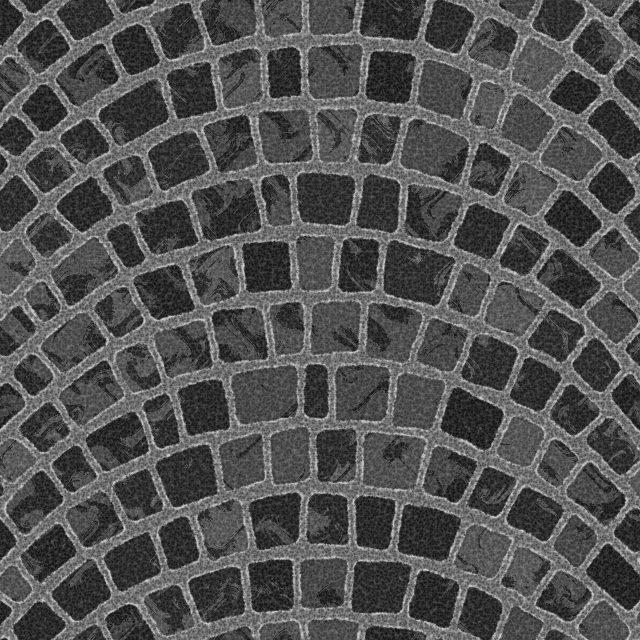
Reproduce this texture procedurally as a Shadertoy shader.

```glsl
const float ROWS = 10.0;            // arcs from bottom to top
const float STONES = 14.0;          // stones along one arc
const float ARC_RADIUS = 0.664;
const float ROW_PHASE = 0.039;      // height of the lowest joint at mid width
const float SIDE_JOINT = 0.0055;    // half widths of the joints
const float ROW_JOINT = 0.0065;
const float CORNER = 0.011;
const float WIDTH_JITTER = 0.46;
const float SIDE_TILT = 0.26;
const float EDGE_WOBBLE = 0.0022;
const float RIM_WIDTH = 0.0021;
const float PATCH_SCALE = 50.0;
const float GRAIN_SCALE = 150.0;
const vec3 DARK_STONE = vec3(0.185);
const vec3 WORN_STONE = vec3(0.335);
const vec3 JOINT_SAND = vec3(0.45);
const vec3 RIM_LIGHT = vec3(0.80);

float hash(vec2 p) {
    return fract(sin(dot(p, vec2(127.1, 311.7))) * 43758.5);
}

// Distance to the nearest of the scattered points
float cellular(vec2 p) {
    vec2 cell = floor(p);
    float nearest = 2.0;
    for (int y = -1; y <= 1; y++)
    for (int x = -1; x <= 1; x++) {
        vec2 c = cell + vec2(x, y);
        vec2 site = c + vec2(hash(c), hash(c + 57.3));
        nearest = min(nearest, distance(p, site));
    }
    return nearest;
}

// Rotated sines, each layer bending the next
float layeredSines(vec2 p) {
    const mat2 turn = mat2(0.8, 0.6, -0.6, 0.8);
    float sum = 0.0, amplitude = 0.5;
    for (int i = 0; i < 6; i++) {
        p += 0.9 * sin(p.yx * 1.3 + float(i));
        sum += amplitude * sin(p.x) * cos(p.y);
        p = turn * p * 1.75 + 2.3;
        amplitude *= 0.68;
    }
    return sum;
}

// Position of a side joint along the arc, in stones
float sideJoint(float index, float row, float height) {
    vec2 id = vec2(mod(index, STONES), row);
    return index + WIDTH_JITTER * (hash(id + 3.7) - 0.5)
         + SIDE_TILT * (hash(id + 21.3) - 0.5) * height;
}

// Depth inside a rounded stone; negative in the joints
float stoneDepth(vec2 toSides) {
    vec2 q = CORNER - toSides;
    return CORNER - length(max(q, 0.0)) - min(max(q.x, q.y), 0.0);
}

void mainImage(out vec4 fragColor, in vec2 fragCoord) {
    vec2 uv = fragCoord / iResolution.xy;
    float pixel = 1.0 / iResolution.y;

    // Uneven stone outlines
    vec2 wobble = vec2(layeredSines(uv * 75.0), layeredSines(uv * 75.0 + 19.0));
    vec2 pos = uv + EDGE_WOBBLE * wobble;

    // Rows are equal arcs stacked upwards
    float dx = clamp(pos.x - 0.5, -0.52, 0.52);
    float rise = sqrt(ARC_RADIUS * ARC_RADIUS - dx * dx);
    float slopeCos = rise / ARC_RADIUS;
    float level = (pos.y + ARC_RADIUS - rise - ROW_PHASE) * ROWS;
    float row = mod(floor(level), ROWS);
    float height = fract(level) - 0.5;

    // Side joints point to the centre of the row's own arc
    float pitch = 2.0 * ARC_RADIUS * asin(0.5 / ARC_RADIUS) / STONES;
    float angle = atan(dx, rise + height / ROWS);
    float along = angle * ARC_RADIUS / pitch + hash(vec2(row, 8.1));
    float index = floor(along);
    if (along < sideJoint(index, row, height)) index -= 1.0;
    else if (along > sideJoint(index + 1.0, row, height)) index += 1.0;
    float left = along - sideJoint(index, row, height);
    float right = sideJoint(index + 1.0, row, height) - along;
    vec2 id = vec2(mod(index, STONES), row);

    // Each stone is set slightly crooked and has its own height
    float crooked = 0.09 * (hash(id + 41.0) - 0.5) * (left - right);
    float shrink = 0.05 * hash(id + 63.0);
    float upDown = (0.5 - abs(height + crooked) - shrink) * slopeCos / ROWS;
    vec2 toSides = vec2(min(left, right) * pitch - SIDE_JOINT, upDown - ROW_JOINT);
    float depth = stoneDepth(toSides);

    // Fine grain, centred on zero
    float grain = cellular(uv * GRAIN_SCALE) + cellular(uv * GRAIN_SCALE * 1.8) - 0.92;

    // Worn patches, from few to whole stones
    float wear = 1.5 * (hash(id + 11.9) - 0.55);
    float blotch = layeredSines(uv * PATCH_SCALE + 30.0 * hash(id + 5.5));
    float worn = smoothstep(-0.06, 0.1, blotch + wear);
    vec3 stone = mix(DARK_STONE, WORN_STONE, worn);
    stone *= 0.88 + 0.24 * hash(id + 77.0);
    stone += 0.16 * grain;
    stone *= mix(0.82, 1.0, smoothstep(0.0, 0.007, depth));

    // Sandy joints with a broken pale rim along the stones
    vec3 joint = JOINT_SAND + 0.26 * grain;
    vec3 color = mix(joint, stone, smoothstep(-pixel, pixel, depth));
    float rim = exp(-pow((depth + 0.001) / RIM_WIDTH, 2.0));
    float broken = clamp(0.55 + 0.55 * grain + 0.5 * layeredSines(uv * 90.0 + 7.0), 0.1, 1.0);
    color = mix(color, RIM_LIGHT, rim * broken);

    fragColor = vec4(clamp(color, 0.0, 1.0), 1.0);
}
```
